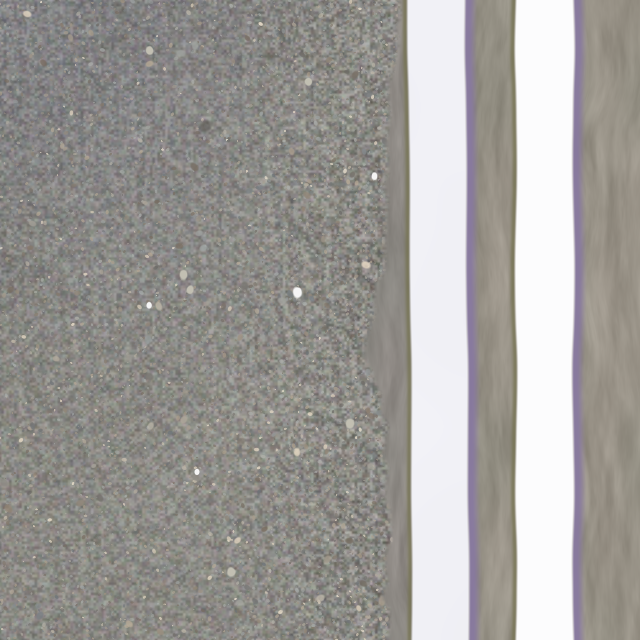
A Shadertoy shader for this texture:

```glsl
// Gritty grey asphalt beside two vertical white road lines with coloured fringes.

float hash(vec2 p) {
    return fract(sin(dot(p, vec2(127.1, 311.7))) * 43758.55);
}

float noise(vec2 p) {
    vec2 i = floor(p), f = fract(p);
    f = f * f * (3.0 - 2.0 * f);
    return mix(mix(hash(i), hash(i + vec2(1, 0)), f.x),
               mix(hash(i + vec2(0, 1)), hash(i + vec2(1, 1)), f.x), f.y);
}

float fbm(vec2 p) {
    float sum = 0.0, gain = 0.5;
    for (int i = 0; i < 4; i++) {
        sum += gain * noise(p);
        p = p * 2.03 + 17.3;
        gain *= 0.5;
    }
    return sum / 0.9375;
}

// Scattered oval pebbles: x is coverage, y is a random tone
vec2 pebbles(vec2 uv, float scale, float density) {
    vec2 p = uv * scale, cell = floor(p), result = vec2(0.0);
    for (int j = -1; j <= 1; j++)
    for (int i = -1; i <= 1; i++) {
        vec2 c = cell + vec2(i, j);
        if (hash(c + scale) > density) continue;
        vec2 d = p - c - vec2(hash(c + 3.1), hash(c + 8.7));
        float angle = 6.28 * hash(c + 5.3);
        d = mat2(cos(angle), sin(angle), -sin(angle), cos(angle)) * d;
        float radius = mix(0.18, 0.42, hash(c + 1.9));
        float cover = 1.0 - smoothstep(radius * 0.6, radius * 1.2, length(d * vec2(1.0, 1.4)));
        if (cover > result.x) result = vec2(cover, hash(c + 12.4));
    }
    return result;
}

vec3 asphalt(vec2 uv) {
    // Slow tint: cooler at upper left, lighter below and to the right
    float tone = fbm(uv * 5.0) - 0.5;
    vec3 col = mix(vec3(0.545, 0.54, 0.52), vec3(0.505, 0.503, 0.51),
                   smoothstep(0.3, 1.0, uv.y) * smoothstep(0.6, 0.1, uv.x));
    col += 0.05 * tone;

    // Fine grain, rougher beside the lines
    float rough = mix(0.85, 1.3, smoothstep(0.3, 0.6, uv.x));
    float grain = noise(uv * 250.0) + 0.6 * noise(uv * 125.0 + 31.0) - 0.8;
    col += 0.17 * rough * grain;
    col += 0.05 * (vec3(noise(uv * 160.0), noise(uv * 160.0 + 40.0), noise(uv * 160.0 + 80.0)) - 0.5);

    // Three sizes of stone chips
    for (int i = 0; i < 3; i++) {
        float k = float(i);
        vec2 chip = pebbles(uv, 135.0 - 42.0 * k, (0.45 - 0.18 * k) * rough);
        vec3 tint = mix(vec3(0.42, 0.41, 0.40), vec3(0.75, 0.73, 0.68), chip.y);
        tint += vec3(0.04, 0.0, -0.04) * sin(chip.y * 40.0);
        tint += 0.22 * smoothstep(0.94, 1.0, chip.y);
        col = mix(col, tint, chip.x * (0.55 + 0.1 * k));
    }

    // Larger pale stones: centre and radius
    vec3 stones[10] = vec3[10](
        vec3(0.465, 0.543, 0.0085), vec3(0.287, 0.571, 0.008),
        vec3(0.297, 0.547, 0.007), vec3(0.234, 0.921, 0.007),
        vec3(0.482, 0.872, 0.007), vec3(0.585, 0.725, 0.006),
        vec3(0.361, 0.106, 0.008), vec3(0.547, 0.338, 0.008),
        vec3(0.233, 0.523, 0.005), vec3(0.308, 0.263, 0.005));
    for (int i = 0; i < 10; i++) {
        vec3 s = stones[i];
        vec2 d = uv - s.xy;
        float r = s.z * (0.85 + 0.3 * noise(uv * 150.0));
        bool bright = i == 0 || i == 5 || i > 7;
        vec3 tint = bright ? vec3(0.96) : vec3(0.76, 0.75, 0.70);
        col = mix(col, tint, 1.0 - smoothstep(r * 0.65, r * 1.1, length(d * vec2(1.1, 0.9))));
    }

    // Dark pit at upper left
    float pit = length((uv - vec2(0.32, 0.803)) * vec2(1.0, 0.8)) + 0.008 * noise(uv * 120.0);
    return mix(col, vec3(0.36, 0.34, 0.32), 0.6 * (1.0 - smoothstep(0.009, 0.016, pit)));
}

// Smeared road surface with vertical streaks
vec3 smear(vec2 uv) {
    float streak = fbm(vec2(uv.x * 75.0 + 2.0 * noise(uv * 9.0), uv.y * 13.0)) - 0.5;
    float patchTone = noise(uv * vec2(18.0, 7.0)) - 0.5;
    vec3 col = mix(vec3(0.545, 0.53, 0.51), vec3(0.59, 0.57, 0.525), smoothstep(0.62, 0.75, uv.x));
    return col + 0.16 * streak + patchTone * vec3(0.04, 0.025, 0.03);
}

// White line with an olive left rim and a violet right fringe
vec3 paintLine(vec3 col, vec2 uv, float left, float right, vec3 white) {
    float l = uv.x - left, r = uv.x - right;
    col = mix(col, vec3(0.46, 0.45, 0.32), 0.75 * exp(-pow((l + 0.002) / 0.004, 2.0)));
    float fringe = smoothstep(-0.003, 0.002, r) * (1.0 - smoothstep(0.006, 0.021, r));
    col = mix(col, vec3(0.53, 0.47, 0.63), 0.9 * fringe);
    float body = smoothstep(-0.001, 0.004, l) * (1.0 - smoothstep(-0.003, 0.003, r));
    return mix(col, white, body);
}

void mainImage(out vec4 fragColor, in vec2 fragCoord) {
    vec2 uv = fragCoord / iResolution.xy;
    float y = uv.y;

    // Ragged border between grit and smear, notched at mid height
    float border = 0.604 + 0.022 * smoothstep(0.8, 1.0, y) - 0.032 * exp(-pow((y - 0.47) / 0.08, 2.0));
    border += 0.016 * (noise(uv * vec2(20.0, 45.0)) - 0.5);
    vec3 col = mix(asphalt(uv), smear(uv), smoothstep(-0.007, 0.007, uv.x - border));

    // Two lines with gently wavering edges
    float wave = 0.0015 * sin(y * 19.0) + 0.0015 * (noise(vec2(y * 14.0, 2.0)) - 0.5);
    vec3 pale = vec3(0.945, 0.945, 0.965) + 0.02 * (noise(uv * vec2(4.0, 6.0)) - 0.5);
    col = paintLine(col, uv, 0.642 - 0.007 * y * y + 0.5 * wave, 0.733 - 0.006 * y + 0.6 * wave, pale);
    col = paintLine(col, uv, 0.805 + wave, 0.896 - wave, vec3(0.99, 0.988, 0.992));

    fragColor = vec4(clamp(col, 0.0, 1.0), 1.0);
}
```
